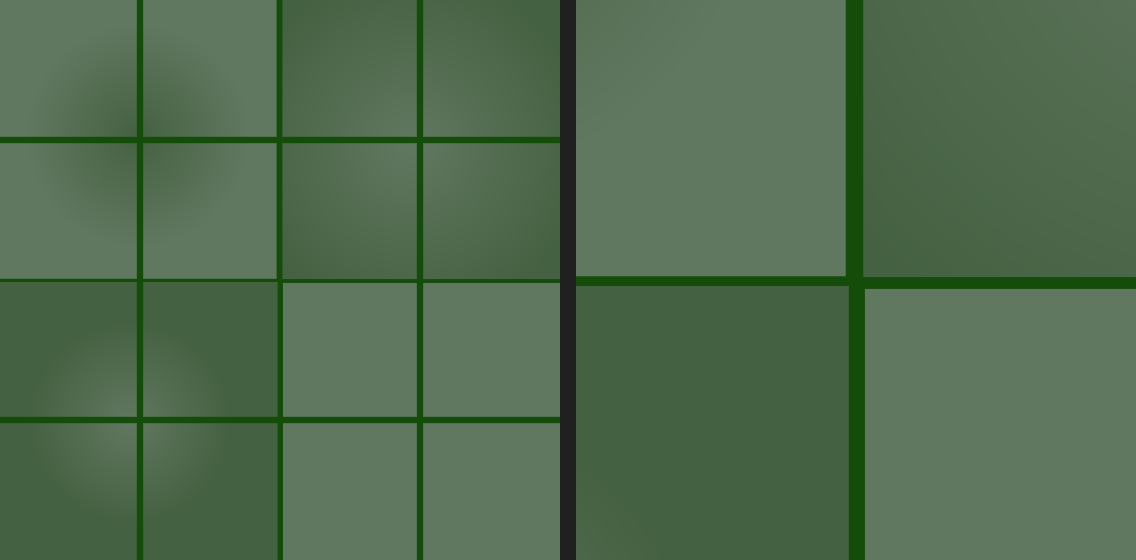
Left, the full canvas; right, a detail of the centre.
This pattern is drawn by a WebGL 1 fragment shader. Its source:

```glsl
precision highp float;
// Two by two green glazed tiles, each quartered by a cross and shaded by a radial glow.

uniform vec2 u_resolution;

const float TILES = 2.0;
const vec3 LIGHT = vec3(0.380, 0.470, 0.376);
const vec3 DARK = vec3(0.268, 0.380, 0.256);
const vec3 LINE = vec3(0.078, 0.298, 0.035);
const float CROSS_HALF_WIDTH = 0.0057;

// Glow of each tile: centre offset in xy, radius in z (canvas units).
const vec3 GLOW_BOTTOM_LEFT = vec3(-0.018, -0.004, 0.180);
const vec3 GLOW_BOTTOM_RIGHT = vec3(0.0, 0.0, 0.0);
const vec3 GLOW_TOP_LEFT = vec3(-0.004, 0.008, 0.200);
const vec3 GLOW_TOP_RIGHT = vec3(-0.015, -0.010, 0.315);

// Seams between tiles: position in x, half width in y.
const vec2 SEAM_BOTTOM = vec2(0.5005, 0.0048);
const vec2 SEAM_TOP = vec2(0.4991, 0.0052);
const vec2 SEAM_LEFT = vec2(0.4993, 0.0029);
const vec2 SEAM_RIGHT = vec2(0.4982, 0.0035);

// Antialiased coverage of a stroke at a given distance from its axis.
float stroke(float dist, float halfWidth, float pixel) {
  return clamp((halfWidth - abs(dist)) / pixel + 0.5, 0.0, 1.0);
}

// Tile surface: a radial blend between the two glazes, inverted on alternate tiles.
vec3 glaze(vec2 offset, vec2 tile) {
  vec3 glow = mix(mix(GLOW_BOTTOM_LEFT, GLOW_BOTTOM_RIGHT, tile.x),
                  mix(GLOW_TOP_LEFT, GLOW_TOP_RIGHT, tile.x), tile.y);
  float spread = clamp(length(offset - glow.xy) / max(glow.z, 0.0001), 0.0, 1.0);
  float lightRim = mod(tile.x + tile.y, 2.0);
  return mix(DARK, LIGHT, mix(1.0 - spread, spread, lightRim));
}

void main() {
  vec2 uv = gl_FragCoord.xy / u_resolution;
  float pixel = 1.0 / min(u_resolution.x, u_resolution.y);

  // Tile index follows the slightly uneven seams.
  vec2 side = step(0.5, uv);
  vec2 seamX = mix(SEAM_BOTTOM, SEAM_TOP, side.y);
  vec2 seamY = mix(SEAM_LEFT, SEAM_RIGHT, side.x);
  vec2 tile = step(vec2(seamX.x, seamY.x), uv);
  vec2 offset = uv - (tile + 0.5) / TILES;

  // Crosses inside the tiles, then seams between them.
  float crossMask = max(stroke(offset.x, CROSS_HALF_WIDTH, pixel),
                        stroke(offset.y, CROSS_HALF_WIDTH, pixel));
  float seamMask = max(stroke(uv.x - seamX.x, seamX.y, pixel),
                       stroke(uv.y - seamY.x, seamY.y, pixel));

  vec3 color = mix(glaze(offset, tile), LINE, max(crossMask, seamMask));
  gl_FragColor = vec4(color, 1.0);
}
```
